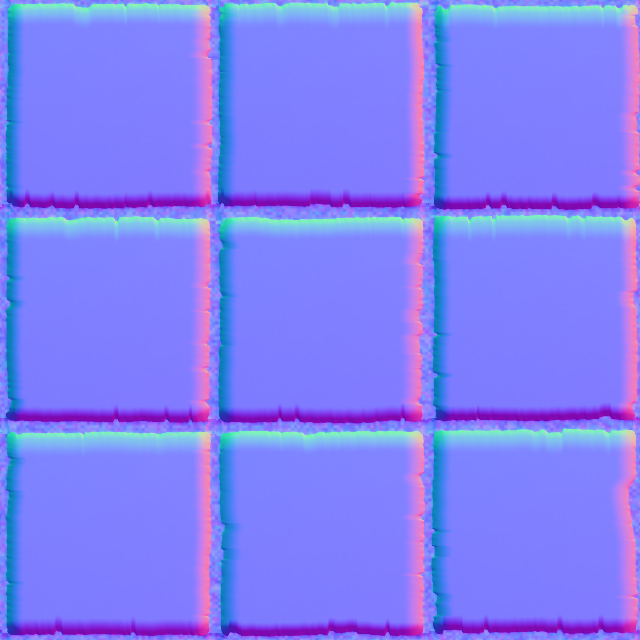
Reproduce this texture map procedurally as a WebGL 1 fragment shader.

```glsl
precision highp float;
uniform vec2 u_resolution;

float hash(vec2 p) {
  return fract(sin(dot(p, vec2(127.1, 311.7))) * 43758.5453);
}

float noise(vec2 p) {
  vec2 i = floor(p), f = fract(p);
  f = f * f * (3.0 - 2.0 * f);
  return mix(mix(hash(i), hash(i + vec2(1.0, 0.0)), f.x),
             mix(hash(i + vec2(0.0, 1.0)), hash(i + 1.0), f.x), f.y);
}

// Depth worn off one tile side at a position along it
float wear(float along, float seed, float bite) {
  float wave = 0.012 * (noise(vec2(along * 6.0, seed)) - 0.5);
  float rough = 0.005 * noise(vec2(along * 65.0, seed + 5.0));
  float chip = 0.016 * smoothstep(0.78, 0.96, noise(vec2(along * 26.0, seed + 9.0)));
  float dent = smoothstep(-0.08, 0.19, along) * (1.0 - smoothstep(0.19, 0.27, along));
  return wave + rough + chip + 0.042 * bite * dent;
}

void main() {
  vec2 uv = gl_FragCoord.xy / u_resolution;
  vec2 grid = uv * 3.0 - vec2(0.011, 0.004);
  vec2 id = mod(floor(grid), 3.0);
  vec2 jitter = vec2(hash(id + 3.0), hash(id + 8.0)) - 0.5;
  vec2 p = fract(grid) - 0.5 - 0.014 * jitter;
  float pixel = 3.0 / min(u_resolution.x, u_resolution.y);

  // Bevel tilt summed over right, top, left and bottom sides
  vec2 tilt = p * vec2(0.05, 0.09);
  vec2 spill = vec2(0.0);
  vec2 nearest = vec2(1.0);
  for (int i = 0; i < 4; i++) {
    float side = float(i);
    vec2 outward = vec2(cos(side * 1.570796), sin(side * 1.570796));
    vec2 tangent = vec2(-outward.y, outward.x);
    float along = dot(p, tangent);
    float seed = id.x * 17.0 + id.y * 61.0 + side * 4.0;
    float bite = (i == 0 && id.x > 1.5 && id.y < 0.5) ? 1.0 : 0.0;
    float worn = wear(along, seed, bite);
    float slope = (wear(along + 0.003, seed, bite) - wear(along - 0.003, seed, bite)) / 0.006;
    float d = 0.479 - dot(p, outward) - worn;

    float peak = 0.74, rim = 0.14, width = 0.092;
    if (i == 1) { peak = 0.57; rim = 0.28; width = 0.108; }
    if (i == 2) { peak = 0.77; rim = 0.12; width = 0.088; }
    if (i == 3) { peak = 0.87; rim = 0.08; width = 0.075; }
    float vary = hash(vec2(seed, 2.0)) - 0.5;
    width *= 1.0 + 0.2 * vary;
    peak *= 1.0 - 0.12 * vary;

    float bevel = peak * (1.0 - smoothstep(0.016, width, d))
                + rim * (1.0 - smoothstep(0.004, 0.034, d));
    float crumble = exp(-max(d, 0.0) * 75.0);
    tilt += outward * bevel + tangent * clamp(slope, -1.0, 1.0) * 0.5 * crumble;
    spill += outward * peak * exp(-max(-d, 0.0) * 130.0) * step(d, 0.012);
    if (i == 0 || i == 2) nearest.x = min(nearest.x, d);
    else nearest.y = min(nearest.y, d);
  }

  // Rounded tile outline
  float corner = 0.03 - length(max(0.03 - nearest, 0.0));
  float inside = min(min(nearest.x, nearest.y), corner);
  float tile = smoothstep(-0.5 * pixel, 0.5 * pixel, inside);

  // Gritty grout
  vec2 fine = vec2(noise(uv * 210.0), noise(uv * 210.0 + 37.0)) - 0.5;
  vec2 coarse = vec2(noise(uv * 75.0 + 11.0), noise(uv * 75.0 + 53.0)) - 0.5;
  vec2 grout = fine * 0.42 + coarse * 0.22 + vec2(0.04, 0.02) + spill * 0.5;

  // Grit also scuffs the outermost rim
  tilt += fine * 0.25 * exp(-max(inside, 0.0) * 110.0);
  vec2 slant = mix(grout, tilt, tile);
  slant *= min(1.0, 0.93 / max(length(slant), 0.001));
  vec3 normal = vec3(slant, sqrt(1.0 - dot(slant, slant)));
  gl_FragColor = vec4(normal * 0.5 + 0.5, 1.0);
}
```
